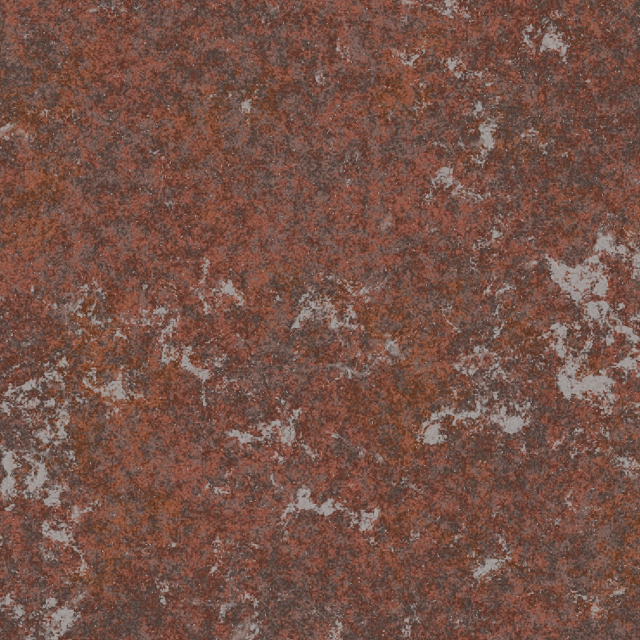
Reproduce this texture procedurally as a WebGL 2 fragment shader.

```glsl
#version 300 es
precision highp float;

uniform vec2 u_resolution;
out vec4 fragColor;

// Palette
const vec3 DARK_GREY = vec3(0.345, 0.275, 0.252);
const vec3 DARK_RUST = vec3(0.400, 0.240, 0.195);
const vec3 LIGHT_GREY = vec3(0.490, 0.375, 0.345);
const vec3 LIGHT_RUST = vec3(0.575, 0.335, 0.272);
const vec3 ORANGE_TINT = vec3(0.010, 0.006, -0.030);
const vec3 PALE = vec3(0.645, 0.625, 0.617);
const vec3 PIT = vec3(0.330, 0.310, 0.300);

// Feature frequencies, in repeats per canvas
const float REGION_SCALE = 4.2;
const float PATCH_SCALE = 20.0;
const float BREAKUP_SCALE = 62.0;
const float STAIN_SCALE = 5.0;
const float MOTTLE_SCALE = 58.0;
const float GRAIN_SCALE = 370.0;
const float SPECK_SCALE = 150.0;
const float SCRATCH_SCALE = 5.5;

// Strengths
const float PALE_START = 0.615;
const float PALE_FULL = 0.810;
const float PALE_OPACITY = 0.92;
const float GRAIN_CONTRAST = 0.16;
const float SPECK_SHARE = 0.10;

const mat2 OCTAVE_TURN = mat2(0.8, 0.6, -0.6, 0.8);

float hash(vec2 cell, uint seed) {
    uvec2 q = uvec2(ivec2(cell)) * uvec2(1597u, 3812u) + seed * uvec2(7919u, 6271u);
    uint h = (q.x ^ (q.y * 40503u)) * 747796u + 28913u;
    h = (h ^ (h >> 15u)) * 739981u;
    h = (h ^ (h >> 13u)) * 668265u;
    h ^= h >> 16u;
    return float(h & 65535u) / 65535.0;
}

float noise(vec2 p, uint seed) {
    vec2 cell = floor(p);
    vec2 f = fract(p);
    f = f * f * (3.0 - 2.0 * f);
    float low = mix(hash(cell, seed), hash(cell + vec2(1, 0), seed), f.x);
    float high = mix(hash(cell + vec2(0, 1), seed), hash(cell + vec2(1, 1), seed), f.x);
    return mix(low, high, f.y);
}

float fbm(vec2 p, int octaves, float gain, uint seed) {
    float sum = 0.0, total = 0.0, weight = 1.0;
    for (int i = 0; i < octaves; i++) {
        sum += weight * noise(p, seed + uint(i));
        total += weight;
        weight *= gain;
        p = OCTAVE_TURN * p * 2.03 + 17.3;
    }
    return sum / total;
}

// Small chips, one jittered ellipse in some of the cells
float specks(vec2 p, float share, uint seed) {
    vec2 cell = floor(p);
    vec2 centre = 0.3 + 0.4 * vec2(hash(cell, seed), hash(cell, seed + 1u));
    float angle = 6.2832 * hash(cell, seed + 2u);
    vec2 d = fract(p) - centre;
    d = mat2(cos(angle), sin(angle), -sin(angle), cos(angle)) * d * vec2(1.0, 1.5);
    float radius = mix(0.12, 0.30, hash(cell, seed + 3u));
    return step(hash(cell, seed + 4u), share) * (1.0 - smoothstep(radius - 0.1, radius + 0.1, length(d)));
}

void main() {
    vec2 uv = gl_FragCoord.xy / min(u_resolution.x, u_resolution.y);
    vec2 warp = vec2(fbm(uv * 12.0, 4, 0.6, 11u), fbm(uv * 12.0, 4, 0.6, 23u)) - 0.5;
    float grain = noise(uv * GRAIN_SCALE, 31u);
    float fineGrain = noise(OCTAVE_TURN * uv * GRAIN_SCALE * 1.5, 37u);

    // Rust body: tone and redness vary on separate stains, mottles and grains
    float mottle = fbm(uv * MOTTLE_SCALE, 4, 0.85, 41u) - 0.5;
    float stain = fbm(uv * STAIN_SCALE + warp, 4, 0.5, 53u) - 0.5;
    float rust = fbm(uv * STAIN_SCALE * 1.3 + warp, 5, 0.65, 67u) - 0.5;
    float redMottle = fbm(uv * MOTTLE_SCALE * 1.3, 3, 0.85, 71u) - 0.5;
    float tone = 0.47 + 0.60 * stain + 1.9 * mottle + 0.60 * (grain - 0.5);
    float redness = 0.50 + 0.40 * stain + 0.9 * rust + 2.2 * redMottle;
    tone = smoothstep(0.05, 0.95, tone);
    redness = smoothstep(0.05, 0.95, redness);
    vec3 color = mix(mix(DARK_GREY, DARK_RUST, redness), mix(LIGHT_GREY, LIGHT_RUST, redness), tone);
    color += ORANGE_TINT * smoothstep(0.48, 0.70, fbm(uv * 6.0, 5, 0.7, 83u)) * redness;

    // Grey pits
    float pits = specks(OCTAVE_TURN * uv * SPECK_SCALE, 0.28, 97u);
    color = mix(color, PIT, 0.6 * pits);

    // Worn pale patches, gathered in loose regions and broken by finer noise
    float region = fbm(uv * REGION_SCALE + 0.5 * warp + 9.0, 4, 0.5, 103u) - 0.5;
    float ragged = fbm(uv * PATCH_SCALE + 2.4 * warp, 5, 0.65, 113u);
    float breakup = fbm(uv * BREAKUP_SCALE + 2.0 * warp, 3, 0.75, 151u) - 0.5;
    float wear = ragged + 0.62 * region + 0.50 * breakup + 0.16 * (grain - 0.5);
    float pale = smoothstep(PALE_START, PALE_FULL, wear);

    // Thin curved scratches near worn regions
    float path = abs(fbm(uv * SCRATCH_SCALE + 0.3 * warp, 2, 0.3, 127u) - 0.5);
    float scratch = 1.0 - smoothstep(0.003, 0.018, path);
    scratch *= smoothstep(0.50, 0.68, ragged + 0.5 * region + 0.3 * breakup);
    pale = max(pale, 0.65 * scratch);

    // Pale chips, denser around the patches
    float chipShare = SPECK_SHARE * (0.35 + 3.0 * smoothstep(0.48, 0.72, wear));
    float chips = specks(uv * SPECK_SCALE + 3.0 * warp, chipShare, 139u);
    pale = max(pale, 0.85 * chips);

    color = mix(color, PALE, PALE_OPACITY * pale);
    color += GRAIN_CONTRAST * (0.5 * grain + 0.5 * fineGrain - 0.5) * mix(1.0, 0.6, pale);
    fragColor = vec4(clamp(color, 0.0, 1.0), 1.0);
}
```
